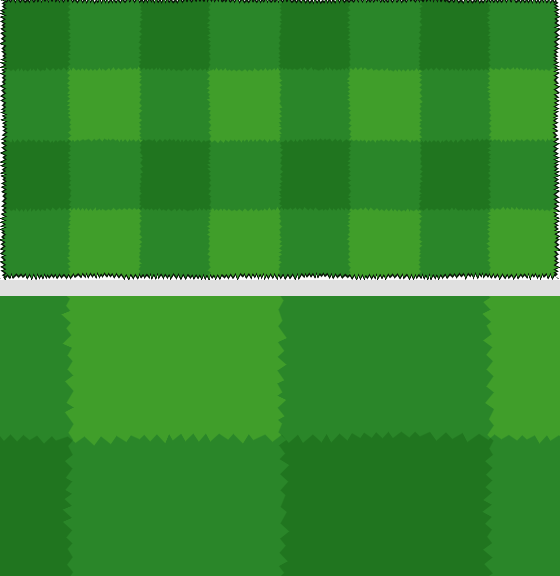
Top: the whole. Bottom: its middle third, enlarged.
A Shadertoy shader for this pattern:

```glsl
#define GRID vec2(8.0, 4.0)
#define TEETH_PER_CELL 15.0
#define SEAM_DEPTH 0.045
#define FRINGE_DEPTH 0.075
#define SIDE_INSET 0.078
#define TOP_INSET 0.03
#define OUTLINE 0.017
#define DARK_GREEN vec3(0.125, 0.460, 0.120)
#define MID_GREEN vec3(0.165, 0.525, 0.160)
#define LIGHT_GREEN vec3(0.250, 0.620, 0.165)
#define INK vec3(0.03, 0.09, 0.03)
#define PAPER vec3(1.0)

float hash(vec2 p) {
    p = fract(p * vec2(0.1031, 0.1137));
    p += dot(p, p.yx + 33.33);
    return fract((p.x + p.y) * p.x * 47.0);
}

// Row of skewed grass blades along s, each with its own height, 0..1
float blades(float s, float seed) {
    s = s * TEETH_PER_CELL + 0.35 * sin(s * 7.0 + seed);
    float id = floor(s), f = s - id;
    float tip = mix(0.25, 0.75, hash(vec2(id + 40.0, seed)));
    float height = mix(0.4, 1.0, hash(vec2(id + 90.0, seed + 17.0)));
    return height * min(f / tip, (1.0 - f) / (1.0 - tip));
}

float wander(float s, float seed) {
    return 0.006 * (sin(s * 2.3 + seed) + sin(s * 5.9 + seed * 2.1));
}

// Coverage of the mown bands that fill every even unit interval of across
float mownBand(float across, float along, float seed, float px) {
    float edge = seed + 3.0 * floor(across + 0.5);
    float d = abs(mod(across + 0.5, 2.0) - 1.0) - 0.5;
    d -= SEAM_DEPTH * (blades(along, edge) - 0.2) + wander(along, edge);
    return 1.0 - smoothstep(-px, px, d);
}

// Signed distance from one ragged side of the lawn, positive inside
float fringe(float fromSide, float along, float inset, float seed) {
    return fromSide - inset + FRINGE_DEPTH * blades(along * 1.15, seed) + wander(along, seed);
}

void mainImage(out vec4 fragColor, in vec2 fragCoord) {
    vec2 p = fragCoord / iResolution.xy * GRID;
    float px = GRID.y / iResolution.y;

    // Crossed bands: their overlap is the lightest square
    vec2 inner = clamp(p, vec2(0.5), GRID - 0.5);
    float columns = mownBand(inner.x - 1.0, p.y, 20.0, px);
    float rows = mownBand(inner.y, p.x, 70.0, px);
    float level = columns + rows;
    vec3 color = mix(DARK_GREEN, MID_GREEN, min(level, 1.0));
    color = mix(color, LIGHT_GREEN, max(level - 1.0, 0.0));

    // Ragged outline with paper beyond it
    vec2 far = GRID - p;
    float lawn = min(fringe(p.x, p.y, SIDE_INSET, 101.0),
                     fringe(far.x, p.y, SIDE_INSET, 113.0));
    lawn = min(lawn, fringe(p.y, p.x, SIDE_INSET, 127.0));
    lawn = min(lawn, fringe(far.y, p.x, TOP_INSET, 139.0));
    color = mix(INK, color, smoothstep(-px, px, lawn - OUTLINE));
    color = mix(PAPER, color, smoothstep(-px, px, lawn + OUTLINE));

    fragColor = vec4(color, 1.0);
}
```
